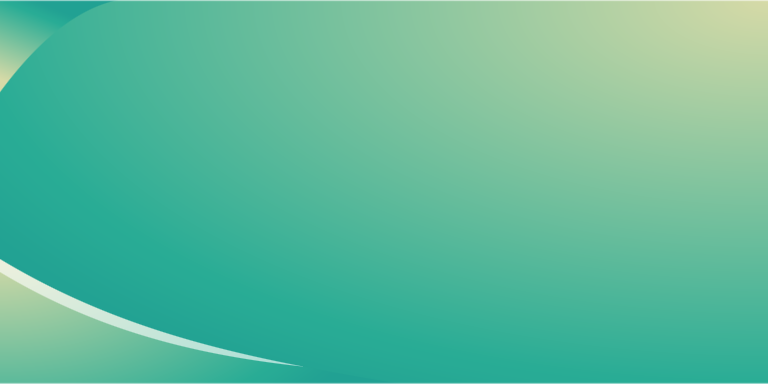
Reproduce this background procedurally as a Shadertoy shader.

```glsl
// Cream to teal gradient backdrop with a curved corner and a pale crescent.
#define CREAM vec3(0.84, 0.855, 0.655)
#define TEAL vec3(0.16, 0.675, 0.585)
#define DEEP_TEAL vec3(0.13, 0.63, 0.575)
#define GLOW_RADII vec2(2.08, 1.0)
#define POOL_RADII vec2(0.885, 0.474)
#define CRESCENT_LENGTH 0.79
#define CRESCENT_WIDTH 0.034
#define CRESCENT_OPACITY 0.62
#define RIM_WIDTH 0.003
#define RIM_OPACITY 0.5

// Colour ramp: cream at 0, teal at 1, deep teal beyond.
vec3 ramp(float t) {
    vec3 color = mix(CREAM, TEAL, clamp(t, 0.0, 1.0));
    return mix(color, DEEP_TEAL, smoothstep(0.98, 1.2, t));
}

// Antialiased coverage, full where the signed value is positive.
float cover(float d) {
    return clamp(0.5 + d / max(fwidth(d), 1e-5), 0.0, 1.0);
}

// Height of the sweeping lower edge.
float sweepHeight(float x) {
    return 0.3255 + x * (-0.603 + x * (0.425 - 0.14 * x));
}

// Depth of the upper left corner, measured from the top.
float cornerDepth(float x) {
    x = min(x, 0.36);
    return 0.24 + x * (-1.356 + 1.87 * x);
}

void mainImage(out vec4 fragColor, in vec2 fragCoord) {
    vec2 p = fragCoord / iResolution.y;
    float aspect = iResolution.x / iResolution.y;
    float depth = 1.0 - p.y;

    // Main panel lit from the upper right
    vec3 color = ramp(length((p - vec2(aspect, 1.0)) / GLOW_RADII));

    // Upper left corner, warming downward
    float cornerTone = 1.0 - depth / 0.205 + p.x / 0.5;
    color = mix(color, ramp(cornerTone), cover(cornerDepth(p.x) - depth));

    // Lower left pool with its own glow
    float sweep = sweepHeight(p.x);
    vec3 pool = ramp(length((p - vec2(0.0, 0.336)) / POOL_RADII));

    // Pale crescent tapering along the sweep
    float along = p.x / CRESCENT_LENGTH;
    float thickness = CRESCENT_WIDTH * max(1.0 - along * along, 0.0);
    float crescent = cover(p.y - sweep + thickness);
    pool = mix(pool, vec3(1.0), CRESCENT_OPACITY * crescent * step(along, 1.0));
    color = mix(color, pool, cover(sweep - p.y));

    // Thin light rims at top and bottom
    float rim = cover(RIM_WIDTH - min(p.y, depth));
    color = mix(color, vec3(1.0), RIM_OPACITY * rim);

    fragColor = vec4(color, 1.0);
}
```
